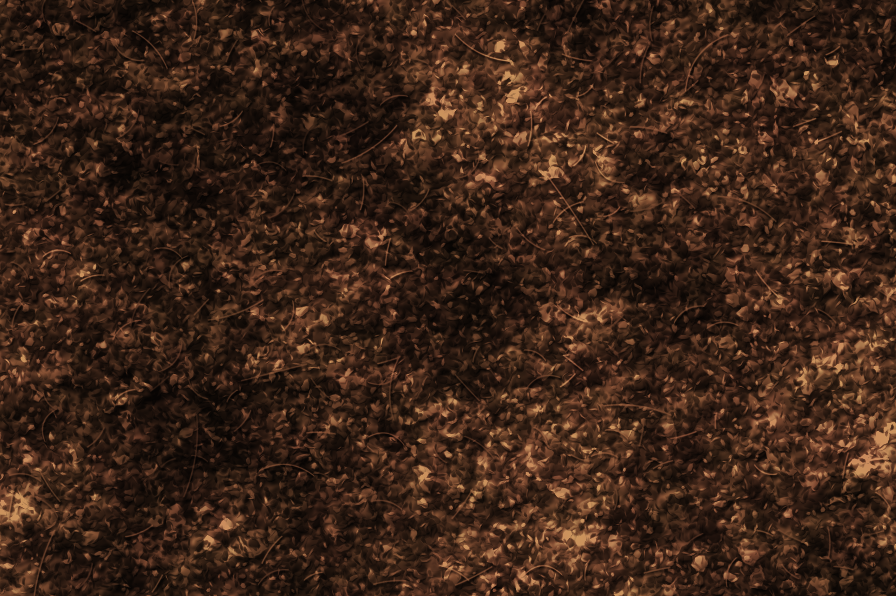
Reproduce this texture procedurally as a Shadertoy shader.

```glsl
// Dark crumbly soil: a side-lit noise relief strewn with shards and fibres.
// Layers of angular chips go from coarse to fine, each casting a small shadow;
// the summed exposure is finally turned into a range of warm browns.

#define CLOD_SCALE 3.6
#define CLOD_DEPTH 0.8
#define CRUMB_SCALE 14.0
#define RELIEF 2.5
#define CHIP_LAYERS 5
#define CHIP_SCALE 18.0
#define CHIP_AMOUNT 0.8
#define SHADOW 0.7
#define LUMP_GAIN 0.9
#define EXPOSURE 0.2
#define CONTRAST 1.08
#define VIGNETTE 0.6

const vec2 LIGHT = vec2(-0.45, 0.89);
const vec3 SOIL_TINT = vec3(1.0, 0.60, 0.39);
const vec3 STRAW_TINT = vec3(1.0, 0.71, 0.46);

float hash(vec2 p) {
    vec3 q = fract(vec3(p.xyx) * 0.1031);
    q += dot(q, q.yzx + 33.33);
    return fract((q.x + q.y) * q.z);
}

// Value noise from -1 to 1
float noise(vec2 p) {
    vec2 i = floor(p), f = fract(p);
    f = f * f * (3.0 - 2.0 * f);
    float low = mix(hash(i), hash(i + vec2(1, 0)), f.x);
    float high = mix(hash(i + vec2(0, 1)), hash(i + vec2(1, 1)), f.x);
    return 2.0 * mix(low, high, f.y) - 1.0;
}

float fbm(vec2 p, int octaves) {
    float sum = 0.0, gain = 1.0;
    for (int i = 0; i < octaves; i++) {
        sum += gain * noise(p);
        p = mat2(1.6, 1.2, -1.2, 1.6) * p + 17.3;
        gain *= 0.6;
    }
    return sum;
}

vec2 turn(vec2 p, float angle) {
    float c = cos(angle), s = sin(angle);
    return vec2(c * p.x + s * p.y, c * p.y - s * p.x);
}

// Signed distance to an elongated six-sided shard
float shard(vec2 q, vec2 size) {
    vec2 r = abs(q) / size;
    return (max(r.x + 0.5 * r.y, r.y) - 1.0) * size.y;
}

// Signed distance to a thin bent strand
float strand(vec2 q, float reach, float width, float bend) {
    q.y += bend * (q.x * q.x - 0.5 * reach * reach);
    q.x -= clamp(q.x, -reach, reach);
    return length(q) - width;
}

// Lay one grid of flakes over the exposure
float addChips(float exposure, vec2 p, float scale, float blur) {
    p *= scale;
    blur *= scale;
    vec2 home = floor(p);
    for (int y = -1; y <= 1; y++)
    for (int x = -1; x <= 1; x++) {
        vec2 id = home + vec2(x, y), key = id + scale * 3.7 + 50.0;
        if (hash(key) > CHIP_AMOUNT) continue;
        vec2 jitter = vec2(hash(key + 11.3), hash(key + 23.7)) - 0.5;
        vec2 offset = p - id - 0.5 - 0.7 * jitter;
        float angle = 3.14 * hash(key + 37.1) + 0.3;
        float shape = hash(key + 41.9), tone = hash(key + 59.3);
        vec2 size = vec2(0.3 + 0.3 * shape, 0.1 + 0.2 * hash(key + 67.7));
        float body = smoothstep(blur, -blur, shard(turn(offset, angle), size));
        float shade = smoothstep(0.08, -0.08, shard(turn(offset + LIGHT * 0.13, angle), size));
        exposure -= SHADOW * shade * (1.0 - body);
        float lit = mix(-0.8, 1.8, tone * tone) + 1.2 * dot(offset, LIGHT);
        exposure = mix(exposure, 0.45 * exposure + lit, body);
    }
    return exposure;
}

// Lay pale strands over the exposure, mostly near the horizontal
float addFibres(float exposure, vec2 p, float scale, float amount, float blur) {
    p *= scale;
    vec2 home = floor(p);
    for (int y = -1; y <= 1; y++)
    for (int x = -1; x <= 1; x++) {
        vec2 id = home + vec2(x, y), key = id + scale * 5.3 + 90.0;
        if (hash(key) > amount) continue;
        vec2 offset = p - id - 0.2 - 0.6 * vec2(hash(key + 13.1), hash(key + 29.3));
        float angle = 0.3 + 2.6 * (hash(key + 31.7) - 0.5);
        float reach = 0.2 + 0.3 * hash(key + 43.1), bend = 2.0 * hash(key + 53.9) - 1.0;
        float width = scale * 0.0014;
        float d = strand(turn(offset, angle), reach, width, bend) / scale;
        float under = strand(turn(offset + LIGHT * width * 2.5, angle), reach, width, bend) / scale;
        exposure -= SHADOW * smoothstep(0.003, -0.001, under);
        exposure = mix(exposure, 0.3 * exposure + 0.6 + hash(key + 71.3), smoothstep(blur, -blur, d));
    }
    return exposure;
}

void mainImage(out vec4 fragColor, in vec2 fragCoord) {
    vec2 p = fragCoord / iResolution.y, centred = fragCoord / iResolution.xy - 0.5;
    float blur = 0.8 / iResolution.y;

    // Crumbly ground, lit across its slope
    vec2 ground = p * CRUMB_SCALE + 40.0;
    float crumb = fbm(ground, 4);
    float slope = crumb - fbm(ground + LIGHT * 0.007 * CRUMB_SCALE, 4);
    float exposure = EXPOSURE + 0.6 * crumb + RELIEF * slope;

    // Chips with ragged outlines, coarse to fine, then fibres
    vec2 ragged = p + 0.003 * vec2(noise(p * 95.0 + 7.0), noise(p * 95.0 + 61.0));
    float scale = CHIP_SCALE;
    for (int i = 0; i < CHIP_LAYERS; i++) {
        exposure = addChips(exposure, ragged + float(i) * 0.37, scale, blur);
        scale *= 1.5;
    }
    exposure = addFibres(exposure, p, 16.0, 0.3, blur);
    exposure = addFibres(exposure, p, 7.0, 0.25, blur);

    // Clods, pale lumps and darker borders
    exposure += CLOD_DEPTH * fbm(p * CLOD_SCALE + 5.0, 3);
    exposure += LUMP_GAIN * smoothstep(0.75, 1.1, fbm(p * 8.0 + 83.0, 4));
    exposure -= VIGNETTE * dot(centred, centred);

    // Brown tones from exposure
    float z = clamp(exposure * CONTRAST, -2.6, 2.7);
    float red = exp(-1.6 + 0.63 * z - 0.045 * z * z);
    vec3 tint = mix(SOIL_TINT, STRAW_TINT, smoothstep(0.48, 0.7, red));
    tint.g += 0.03 * noise(p * 30.0 + 19.0);
    fragColor = vec4(red * tint, 1.0);
}
```
